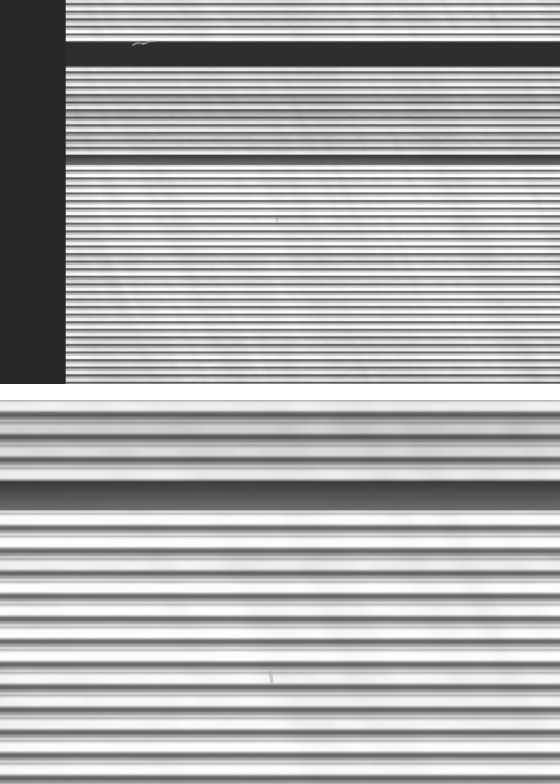
Top, the full canvas; bottom, a detail of the centre.
A WebGL 1 fragment shader for this texture:

```glsl
precision highp float;
// Corrugated grey shutter: fine horizontal slats, a dark post, a dark rail and a seam.

#define SLATS 50.7        // slats over the canvas height
#define SLAT_PHASE 0.54   // offset of the first groove, in slats
#define POST_EDGE 0.171   // right edge of the post, in canvas heights
#define RAIL vec2(0.110, 0.173)
#define SEAM vec2(0.404, 0.429)
#define GROOVE_TONE 0.41
#define LIT_TONE 0.97
#define POST_TONE 0.153
#define RAIL_TONE 0.18
#define SLAT_VARIATION 0.13
#define STREAK_DEPTH 0.10

uniform vec2 u_resolution;

float hash(vec2 p) {
  return fract(sin(dot(p, vec2(127.1, 311.7))) * 43758.5453);
}

float noise(vec2 p) {
  vec2 cell = floor(p), f = fract(p);
  f = f * f * (3.0 - 2.0 * f);
  float low = mix(hash(cell), hash(cell + vec2(1.0, 0.0)), f.x);
  float high = mix(hash(cell + vec2(0.0, 1.0)), hash(cell + 1.0), f.x);
  return mix(low, high, f.y);
}

// Smooth mask of the interval from range.x to range.y
float band(float v, vec2 range, float soft) {
  return smoothstep(range.x - soft, range.x + soft, v)
       * (1.0 - smoothstep(range.y - soft, range.y + soft, v));
}

float segmentDistance(vec2 p, vec2 a, vec2 b) {
  vec2 ab = b - a;
  return length(p - a - ab * clamp(dot(p - a, ab) / dot(ab, ab), 0.0, 1.0));
}

// Tone across one slat, from a groove at t = 0 down to the next at t = 1
float slatProfile(float t, float soft) {
  float tone = mix(GROOVE_TONE, 0.60, smoothstep(0.04, 0.13, t));
  tone = mix(tone, 0.82, smoothstep(0.15, 0.28, t));
  tone -= 0.10 * band(t, vec2(0.33, 0.39), soft);
  tone = mix(tone, LIT_TONE, smoothstep(0.39, 0.52, t));
  return mix(tone, GROOVE_TONE, smoothstep(0.76, 0.97, t));
}

// Slats with uneven brightness, slanted streaks and fine dirt
float shutter(vec2 p, float pixel) {
  float row = p.y * SLATS - SLAT_PHASE;
  float id = floor(row);
  float tone = slatProfile(fract(row), 0.5 * pixel * SLATS);

  float slatWear = hash(vec2(id, 4.0));
  float slant = p.x - 0.38 * p.y;
  float streak = noise(vec2(slant * 13.0, p.y * 1.6));
  float fineStreak = noise(vec2(slant * 45.0 + 9.0, p.y * 4.0));
  float dirt = noise(vec2(p.x * 60.0, p.y * 140.0));
  float upperPanel = band(p.y, vec2(RAIL.y, SEAM.x), 0.01);

  tone *= 1.03 - SLAT_VARIATION * slatWear * slatWear;
  tone *= 1.0 + STREAK_DEPTH * (0.6 * streak + 0.4 * fineStreak - 0.5);
  tone *= 1.0 - 0.06 * upperPanel - 0.04 * dirt * slatWear;
  // Two dull stretches in the upper panel
  tone *= 1.0 - 0.16 * band(p.y, vec2(0.247, 0.268), 0.006);
  tone *= 1.0 - 0.09 * band(p.y, vec2(0.288, 0.309), 0.006);
  return min(tone, 0.99);
}

void main() {
  // Canvas heights, measured from the top left
  vec2 p = vec2(gl_FragCoord.x, u_resolution.y - gl_FragCoord.y) / u_resolution.y;
  float pixel = 1.0 / u_resolution.y;
  float soft = 0.6 * pixel;
  float tone = shutter(p, pixel);

  // Seam, dark under its upper lip and lighter below
  float seamDepth = clamp((p.y - SEAM.x) / (SEAM.y - SEAM.x), 0.0, 1.0);
  float seamTone = mix(0.22, 0.42, seamDepth);
  seamTone += 0.03 * (noise(vec2(p.x * 6.0, 2.0)) - 0.5);
  tone = mix(tone, seamTone, band(p.y, SEAM, soft));

  // Rail with a soft grey lower rim
  tone = mix(tone, 0.5, 0.7 * band(p.y, RAIL + vec2(0.0, 0.003), soft));
  tone = mix(tone, RAIL_TONE, band(p.y, RAIL, soft));

  // Pale scratch on the rail and a small nick below the seam
  vec2 bent = p + vec2(0.0, 0.002 * sin(p.x * 180.0));
  float scratch = segmentDistance(bent, vec2(0.347, 0.116), vec2(0.398, 0.108));
  float scratchMask = 1.0 - smoothstep(0.0005, 0.0005 + 1.5 * pixel, scratch);
  tone = mix(tone, 0.75, scratchMask * (0.4 + 0.5 * noise(p * 150.0)));
  float nick = segmentDistance(p, vec2(0.721, 0.570), vec2(0.722, 0.578));
  tone = mix(tone, 0.68, 0.6 * (1.0 - smoothstep(0.001, 0.001 + pixel, nick)));

  // Post along the left side
  tone = mix(POST_TONE, tone, smoothstep(POST_EDGE - soft, POST_EDGE + soft, p.x));

  gl_FragColor = vec4(vec3(tone), 1.0);
}
```
